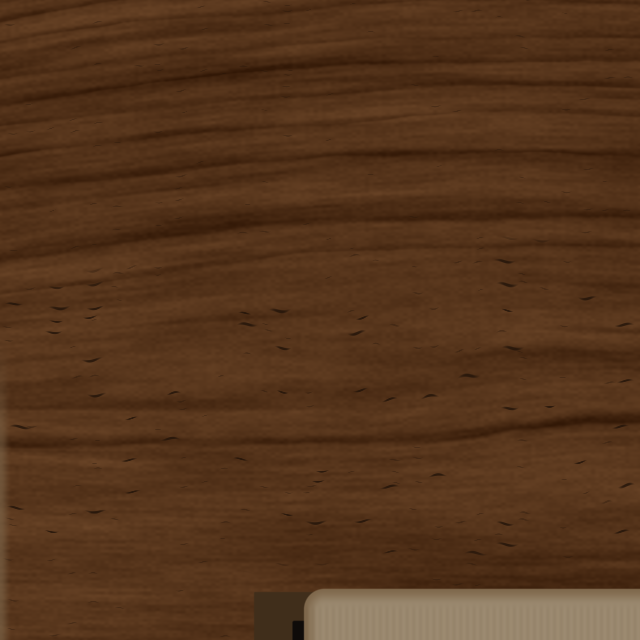
Reproduce this texture procedurally as a Shadertoy shader.

```glsl
const vec3 DARK_WOOD = vec3(0.235, 0.125, 0.047);
const vec3 LIGHT_WOOD = vec3(0.395, 0.252, 0.140);
const vec3 PORE = vec3(0.13, 0.075, 0.035);
const vec3 CREAM = vec3(0.60, 0.53, 0.43);
const vec3 CREAM_EDGE = vec3(0.50, 0.41, 0.30);
const vec3 BRACKET = vec3(0.25, 0.18, 0.105);
const vec3 SLOT = vec3(0.06, 0.045, 0.035);

float hash(vec2 p) {
    return fract(sin(dot(p, vec2(127.1, 311.7))) * 43758.5453);
}

float noise(vec2 p) {
    vec2 i = floor(p), f = fract(p);
    f = f * f * (3.0 - 2.0 * f);
    return mix(mix(hash(i), hash(i + vec2(1, 0)), f.x),
               mix(hash(i + vec2(0, 1)), hash(i + vec2(1, 1)), f.x), f.y);
}

// Centred noise, so layers add contrast without shifting the mean
float layer(vec2 p, vec2 scale, float amount) {
    return amount * (noise(p * scale) - 0.5);
}

// Grain rises to the right in the upper half and dips gently below
vec2 bendGrain(vec2 p) {
    float k = 1.0 - p.x / 0.85;
    float arch = 0.068 * (1.0 - k * k) * smoothstep(0.3, 0.62, p.y);
    float sag = 0.03 * smoothstep(0.55, 0.95, p.x)
              * smoothstep(0.15, 0.3, p.y) * (1.0 - smoothstep(0.35, 0.55, p.y));
    return vec2(p.x, p.y - arch - sag);
}

// Dark growth line: crisp on its lower side, fading upward
float vein(vec2 g, float height, float width, float seed) {
    float wobble = 0.012 * (noise(vec2(g.x * 4.0, seed)) - 0.5)
                 + 0.003 * (noise(vec2(g.x * 25.0, seed + 5.0)) - 0.5);
    float d = g.y - height - wobble;
    float w = width * (0.6 + 0.8 * noise(vec2(g.x * 6.0, seed + 9.0)));
    float side = d > 0.0 ? 1.8 * w : 0.8 * w;
    return exp(-d * d / (side * side)) * (0.5 + 0.5 * noise(vec2(g.x * 9.0, seed + 13.0)));
}

// Short dark dashes, gathered into loose rows
float pores(vec2 g, vec2 cells, float chance) {
    vec2 q = g * cells, id = floor(q);
    vec2 center = 0.35 + 0.3 * vec2(hash(id + 3.7), hash(id + 8.1));
    vec2 d = fract(q) - center;
    d.y += 0.12 * sin(d.x * 9.0 + id.x);
    float size = 0.5 + 0.5 * hash(id + 5.3);
    float row = noise(vec2(id.x * 0.25, id.y * 1.7));
    float present = step(1.0 - chance * row * 2.0, hash(id));
    return present * (1.0 - smoothstep(0.3, 1.0, length(d / (vec2(0.34, 0.20) * size))));
}

float roundBox(vec2 p, vec2 center, vec2 halfSize, float radius) {
    vec2 q = abs(p - center) - halfSize + radius;
    return length(max(q, 0.0)) + min(max(q.x, q.y), 0.0) - radius;
}

float cover(float d) {
    return 1.0 - smoothstep(-0.0015, 0.0015, d);
}

vec3 wood(vec2 p) {
    vec2 g = bendGrain(p);
    g.y += layer(g, vec2(5.0, 12.0), 0.008);

    // Broad bands, streaks, fibres and speckle
    float tone = 0.63;
    tone += layer(g, vec2(1.6, 13.0), 0.28);
    tone += layer(g + 3.1, vec2(2.5, 42.0), 0.34);
    tone += layer(g + 7.7, vec2(6.0, 95.0), 0.30);
    tone += layer(g + 1.9, vec2(22.0, 190.0), 0.26);
    tone += layer(p, vec2(150.0, 230.0), 0.20);
    tone -= 0.28 * smoothstep(0.68, 0.95, noise(g * vec2(3.0, 55.0) + 20.0));

    // Growth lines
    tone -= 0.80 * vein(g, 0.594, 0.0055, 1.0);
    tone -= 0.45 * vein(g, 0.545, 0.0040, 2.0);
    tone -= 0.70 * vein(g, 0.308, 0.0055, 3.0);
    for (int i = 0; i < 7; i++) {
        float n = float(i);
        float height = 0.69 + 0.047 * n + 0.02 * hash(vec2(n, 4.0));
        tone -= (0.3 + 0.3 * hash(vec2(n, 6.0))) * vein(g, height, 0.0038, n + 20.0);
    }

    // Uneven light: warm lower left, shade at the upper right and by the object
    tone += 0.22 * (1.0 - smoothstep(0.0, 0.55, length(p - vec2(0.08, 0.2))));
    tone -= 0.12 * smoothstep(0.5, 1.2, p.x * p.y + 0.3 * p.x);
    tone -= 0.38 * smoothstep(0.38, 0.65, p.x) * (1.0 - smoothstep(0.08, 0.18, p.y));

    vec3 color = mix(DARK_WOOD, LIGHT_WOOD, clamp(tone, -0.25, 1.2));
    float band = smoothstep(0.1, 0.15, g.y) * (1.0 - smoothstep(0.52, 0.58, g.y));
    float dashes = pores(g, vec2(17.0, 62.0), 0.10) * band;
    dashes += 0.4 * pores(g + 4.0, vec2(30.0, 110.0), 0.10);
    return mix(color, PORE, min(0.8 * dashes, 0.85));
}

void mainImage(out vec4 fragColor, in vec2 fragCoord) {
    vec2 p = fragCoord / iResolution.xy;
    vec3 color = wood(p);

    // Pale glow on the left edge
    float glow = (1.0 - smoothstep(0.0, 0.018, p.x)) * (1.0 - smoothstep(0.25, 0.5, p.y));
    color = mix(color, CREAM_EDGE, 0.6 * glow);

    // Bracket and its slot
    color = mix(color, BRACKET, cover(roundBox(p, vec2(0.447, -0.013), vec2(0.05, 0.088), 0.002)));
    color = mix(color, SLOT, cover(roundBox(p, vec2(0.477, -0.02), vec2(0.02, 0.05), 0.003)));

    // Ribbed cream block
    float block = roundBox(p, vec2(0.975, -0.12), vec2(0.5, 0.2), 0.032);
    float rib = 0.012 * sin(p.x * 600.0) * (1.0 - smoothstep(0.045, 0.06, p.y));
    vec3 cream = mix(CREAM_EDGE, CREAM, smoothstep(0.0, 0.025, -block)) + rib;
    color = mix(color, cream, cover(block));

    fragColor = vec4(color, 1.0);
}
```
